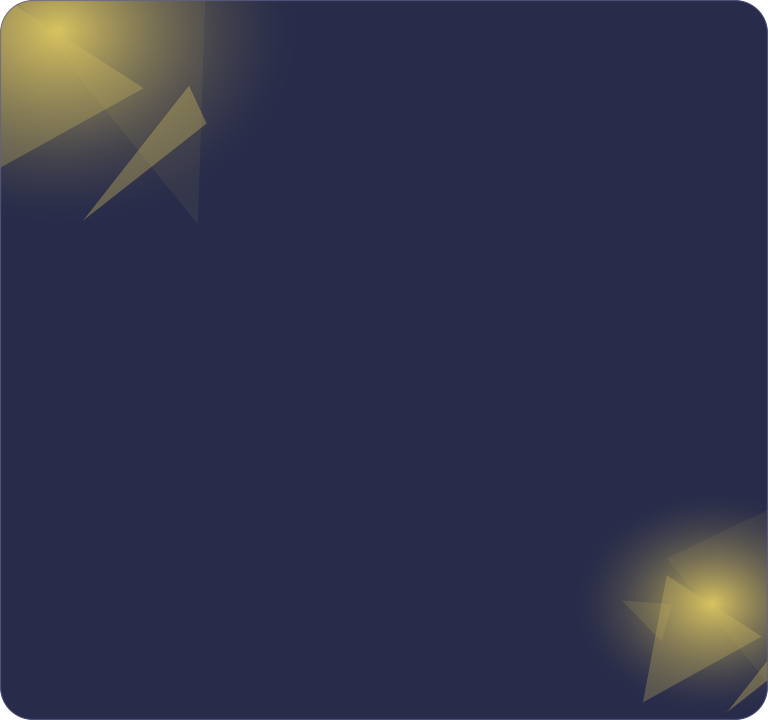
Give the GLSL for this background, as a Shadertoy shader.

```glsl
// Draws a navy rounded card with golden glows and translucent shards in two corners.

const vec2 CARD = vec2(1.0667, 1.0);           // card size, in card heights
const vec3 NAVY = vec3(0.155, 0.169, 0.288);
const vec3 GOLD = vec3(0.850, 0.765, 0.375);
const vec3 RIM = vec3(0.37, 0.38, 0.55);
const vec3 PAPER = vec3(1.0);

float cross2(vec2 a, vec2 b) {
    return a.x * b.y - a.y * b.x;
}

// Signed distance to the line a-b, positive on its right side
float edgeDistance(vec2 p, vec2 a, vec2 b) {
    return cross2(p - a, normalize(b - a));
}

// Smooth coverage of a triangle with either winding
float triangle(vec2 p, vec2 a, vec2 b, vec2 c, float blur) {
    float side = sign(cross2(b - a, c - a));
    float d = max(side * edgeDistance(p, a, b),
              max(side * edgeDistance(p, b, c), side * edgeDistance(p, c, a)));
    return 1.0 - smoothstep(-0.5 * blur, 0.5 * blur, d);
}

float roundedBox(vec2 p, vec2 halfSize, float radius) {
    vec2 q = abs(p) - halfSize + radius;
    return length(max(q, 0.0)) + min(max(q.x, q.y), 0.0) - radius;
}

// Elliptical light that fades to nothing at its radii
float glow(vec2 p, vec2 radii) {
    return pow(max(1.0 - length(p / radii), 0.0), 1.8);
}

// A glow with four shards around its centre
vec3 shardCluster(vec3 base, vec2 p, vec2 center, float scale, float pixel) {
    vec2 q = (p - center) / scale;
    float blur = pixel / scale;
    float wide = triangle(q, vec2(-0.064, 0.0625), vec2(0.111, -0.154), vec2(0.121, 0.151), blur);
    float main = triangle(q, vec2(-0.064, 0.039), vec2(0.068, -0.046), vec2(-0.097, -0.1375), blur);
    float sliver = triangle(q, vec2(0.104, -0.044), vec2(0.118, -0.074), vec2(0.020, -0.151), blur);
    float small = triangle(q, vec2(-0.126, 0.004), vec2(-0.057, -0.001), vec2(-0.071, -0.053), blur);

    vec3 color = mix(base, GOLD, glow(q, vec2(0.199, 0.160)));
    color = mix(color, GOLD, 0.07 * wide);
    color = mix(color, GOLD, 0.27 * main);
    color = mix(color, GOLD, 0.34 * sliver);
    return mix(color, GOLD, 0.13 * small);
}

void mainImage(out vec4 fragColor, in vec2 fragCoord) {
    vec2 p = fragCoord / iResolution.xy * CARD;
    float pixel = 1.0 / iResolution.y;

    // Corner lights
    vec3 color = shardCluster(NAVY, p, vec2(0.0805, 0.958), 1.75, pixel);
    color = shardCluster(color, p, vec2(0.990, 0.162), 1.0, pixel);

    // Thin rim and rounded corners
    float d = roundedBox(p - 0.5 * CARD, 0.5 * CARD, 0.046);
    color = mix(color, RIM, 0.7 * smoothstep(-0.0025, -0.0005, d));
    color = mix(color, PAPER, smoothstep(-0.5 * pixel, 0.5 * pixel, d));

    fragColor = vec4(color, 1.0);
}
```
